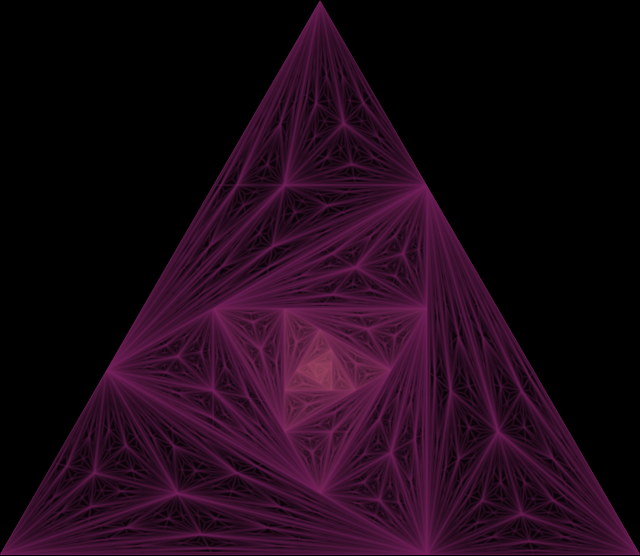
A Shadertoy shader for this background:

```glsl
// A nested spiral of triangles: each one is inscribed at the thirds of the last.
// The corners left over are split at their centroids again and again, and each
// sample walks down to its own cell, layering the thin translucent lines it meets.

const int SPIRAL_DEPTH = 7;
const int SPLIT_DEPTH = 6;
const int SAMPLES = 3;
const vec3 PURPLE = vec3(0.47, 0.125, 0.37);
const vec3 ROSE = vec3(0.60, 0.25, 0.38);

struct Triangle { vec2 a, b, c; };   // corners in clockwise order

float cross2(vec2 u, vec2 v) { return u.x * v.y - u.y * v.x; }

// Positive when p lies to the left of the line from u to v.
float side(vec2 p, vec2 u, vec2 v) { return cross2(v - u, p - u); }

float segmentDistance(vec2 p, vec2 u, vec2 v) {
    vec2 along = v - u, offset = p - u;
    float t = clamp(dot(offset, along) / dot(along, along), 0.0, 1.0);
    return length(offset - along * t);
}

float stroke(float dist, float width) { return 1.0 - smoothstep(0.0, width, dist); }

bool inside(vec2 p, Triangle t) {
    return max(side(p, t.a, t.b), max(side(p, t.b, t.c), side(p, t.c, t.a))) <= 0.0;
}

float edgeDistance(vec2 p, Triangle t) {
    return min(segmentDistance(p, t.a, t.b),
           min(segmentDistance(p, t.b, t.c), segmentDistance(p, t.c, t.a)));
}

// Triangle whose corners lie a third of the way along each side.
Triangle inscribed(Triangle t) {
    return Triangle(mix(t.a, t.b, 1.0 / 3.0),
                    mix(t.b, t.c, 1.0 / 3.0),
                    mix(t.c, t.a, 1.0 / 3.0));
}

// The corner piece of the outer triangle that holds p.
Triangle cornerPiece(vec2 p, Triangle outer, Triangle inner) {
    if (side(p, inner.a, inner.b) > 0.0) return Triangle(outer.b, inner.b, inner.a);
    if (side(p, inner.b, inner.c) > 0.0) return Triangle(outer.c, inner.c, inner.b);
    return Triangle(outer.a, inner.a, inner.c);
}

// The third of the triangle around centroid g that holds p.
Triangle centroidPiece(vec2 p, Triangle t, vec2 g) {
    float sa = side(p, g, t.a), sb = side(p, g, t.b), sc = side(p, g, t.c);
    if (sa <= 0.0 && sb >= 0.0) return Triangle(t.a, t.b, g);
    if (sb <= 0.0 && sc >= 0.0) return Triangle(t.b, t.c, g);
    return Triangle(t.c, t.a, g);
}

// Part of the darkness left after the centroid lines are laid over it.
float splitShade(vec2 p, Triangle cell, float width) {
    float dark = 1.0, strength = 0.52;
    for (int i = 0; i < SPLIT_DEPTH; i++) {
        vec2 g = (cell.a + cell.b + cell.c) / 3.0;
        cell = centroidPiece(p, cell, g);
        float d = min(segmentDistance(p, cell.a, g), segmentDistance(p, cell.b, g));
        dark *= 1.0 - strength * stroke(d, width);
        strength *= 0.86;
    }
    return dark;
}

vec3 triangleSpiral(vec2 p, Triangle cell, float width) {
    if (!inside(p, cell)) return vec3(0.0);
    float dark = 0.90 * (1.0 - 0.55 * stroke(edgeDistance(p, cell), width));
    float level = 0.0;

    // Follow the spiral inwards until the point falls in a corner piece.
    for (int i = 0; i < SPIRAL_DEPTH; i++) {
        Triangle inner = inscribed(cell);
        dark *= 1.0 - 0.55 * stroke(edgeDistance(p, inner), width);
        if (!inside(p, inner)) {
            cell = cornerPiece(p, cell, inner);
            break;
        }
        cell = inner;
        level += 1.0;
    }

    dark *= splitShade(p, cell, width);
    float warmth = smoothstep(0.5, 6.0, level);
    return mix(PURPLE, ROSE, warmth) * (1.0 - dark);
}

void mainImage(out vec4 fragColor, in vec2 fragCoord) {
    Triangle frame = Triangle(vec2(0.0, 1.0), vec2(0.5766, 0.0015), vec2(-0.5766, 0.0015));
    float width = max(0.0032, 1.2 / iResolution.y);

    // Average a small grid of samples for smooth edges.
    vec3 color = vec3(0.0);
    for (int j = 0; j < SAMPLES; j++) {
        for (int i = 0; i < SAMPLES; i++) {
            vec2 jitter = (vec2(i, j) + 0.5) / float(SAMPLES) - 0.5;
            vec2 p = (fragCoord + jitter - vec2(0.5 * iResolution.x, 0.0)) / iResolution.y;
            color += triangleSpiral(p, frame, width);
        }
    }
    fragColor = vec4(color / float(SAMPLES * SAMPLES), 1.0);
}
```
